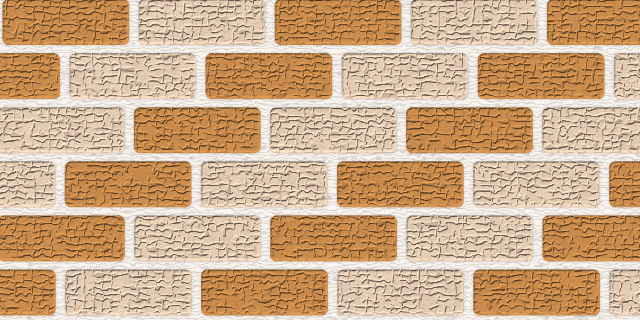
This pattern is drawn by a WebGL 1 fragment shader. Its source:

```glsl
precision highp float;
// Rounded bricks in a staggered bond, alternating ochre and cream, on ribbed pale mortar.
// A height field of broken, wavy grooves is lit by its slope to emboss each brick.
// Lengths are fractions of the canvas height; y runs downward from the top edge.

uniform vec2 u_resolution;

const vec2 PITCH = vec2(0.4253, 0.169);
const vec2 HALF_BRICK = vec2(0.198, 0.0717);
const float CORNER = 0.02;
const float ROW_SHIFT = 0.2161;
const vec2 GROOVE_CELL = vec2(0.0275, 0.0200);
const vec3 OCHRE = vec3(0.79, 0.545, 0.30);
const vec3 CREAM = vec3(0.89, 0.795, 0.70);
const vec3 MORTAR = vec3(0.95, 0.93, 0.91);

float hash(vec2 p) {
  return fract(sin(dot(p, vec2(127.1, 311.7))) * 43758.5453);
}

float noise(vec2 p) {
  vec2 i = floor(p), f = fract(p);
  f = f * f * (3.0 - 2.0 * f);
  return mix(mix(hash(i), hash(i + vec2(1.0, 0.0)), f.x),
             mix(hash(i + vec2(0.0, 1.0)), hash(i + 1.0), f.x), f.y);
}

// Position relative to the nearest brick centre, and 0 or 1 for its colour.
vec3 brickCell(vec2 p) {
  float y = (p.y + 0.0155) / PITCH.y;
  float row = floor(y);
  float nudge = 0.0078 * step(2.0, mod(row, 4.0));
  float x = (p.x + row * ROW_SHIFT + nudge + 0.0069) / PITCH.x;
  return vec3((fract(vec2(x, y)) - 0.5) * PITCH, mod(floor(x), 2.0));
}

float roundedBox(vec2 p, vec2 halfSize, float radius) {
  vec2 q = abs(p) - halfSize + radius;
  return length(max(q, 0.0)) + min(max(q.x, q.y), 0.0) - radius;
}

float brickDistance(vec2 p) {
  return roundedBox(brickCell(p).xy, HALF_BRICK, CORNER);
}

// A soft line of the given half width at each whole number.
float lineAt(float x, float width) {
  float d = abs(fract(x + 0.5) - 0.5);
  return 1.0 - smoothstep(width * 0.35, width, d);
}

// Irregular woven grooves: wavy courses joined by short staggered uprights.
float grooves(vec2 p) {
  vec2 warp = vec2(noise(p * 75.0), noise(p * 75.0 + 31.0)) - 0.5;
  vec2 q = p / GROOVE_CELL + warp * vec2(0.45, 0.75);
  float course = floor(q.y);
  float stagger = 0.55 * hash(vec2(course, 7.0));
  float across = lineAt(q.y, 0.21);
  float upright = lineAt(q.x + stagger, 0.15);
  across *= smoothstep(0.22, 0.50, noise(p * vec2(42.0, 70.0) + 11.0));
  upright *= smoothstep(0.30, 0.58, noise(p * vec2(70.0, 48.0) + 53.0));
  return max(across, upright * 0.9);
}

// Bevelled brick profile with the grooves cut into it.
float brickHeight(vec2 p) {
  float bevel = clamp(-brickDistance(p) / 0.007, 0.0, 1.0);
  float grain = noise(p * 190.0) * 0.16;
  return bevel * (1.0 - 0.75 * grooves(p)) + grain;
}

// Light comes from the lower right, so upper edges fall into shade.
vec3 brickColour(vec2 p, vec3 base) {
  float slope = brickHeight(p) - brickHeight(p + vec2(0.0022, 0.0042));
  float shade = 1.0 - 0.60 * max(-slope, 0.0) - 0.10 * grooves(p);
  shade *= 0.98 + 0.05 * noise(p * 35.0);
  return base * shade + base * 0.17 * max(slope, 0.0);
}

// Thin wavy ribs with a little grain.
vec3 mortarColour(vec2 p) {
  float wave = noise(p * vec2(65.0, 90.0)) * 1.3;
  float rib = 0.5 + 0.5 * sin(6.2832 * (p.y * 82.0 + wave));
  float grain = noise(p * vec2(120.0, 210.0) + 19.0);
  float shade = 0.16 * rib * rib * (0.4 + 0.8 * grain);
  return MORTAR * (1.035 - shade * vec3(0.95, 1.0, 1.04));
}

void main() {
  vec2 p = gl_FragCoord.xy / u_resolution.y;
  p.y = 1.0 - p.y;
  float pixel = 1.0 / u_resolution.y;

  float d = brickDistance(p);
  float inside = 1.0 - smoothstep(-0.6 * pixel, 0.6 * pixel, d);
  vec3 base = mix(OCHRE, CREAM, brickCell(p).z);

  vec3 mortar = mortarColour(p) * (1.0 - 0.10 * exp(-max(d, 0.0) / 0.003));
  vec3 colour = mix(mortar, brickColour(p, base), inside);
  gl_FragColor = vec4(clamp(colour, 0.0, 1.0), 1.0);
}
```
